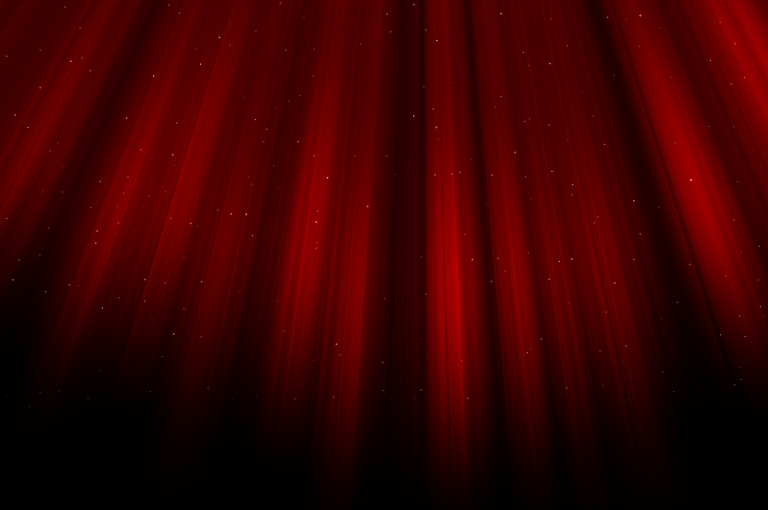
This background is drawn by a Shadertoy shader. Its source:

```glsl
// Red stage light falling in fanned curtain-like rays, with drifting sparkles.

const vec2 APEX = vec2(0.547, 2.17);    // where the rays converge, above the canvas
const float REFERENCE_HEIGHT = 0.61;    // height at which ray positions are measured
const vec3 LIGHT_COLOR = vec3(1.0, 0.0, 0.0);
const vec3 SPARKLE_COLOR = vec3(0.80, 0.60, 0.52);

// Each ray: position, half width, brightness, height of its brightest part
const int RAY_COUNT = 12;
const vec4 RAYS[RAY_COUNT] = vec4[RAY_COUNT](
    vec4(0.010, 0.045, 0.13, 0.74), vec4(0.160, 0.030, 0.23, 0.62),
    vec4(0.232, 0.032, 0.25, 0.66), vec4(0.310, 0.030, 0.14, 0.48),
    vec4(0.411, 0.028, 0.31, 0.55), vec4(0.465, 0.021, 0.27, 0.41),
    vec4(0.583, 0.030, 0.34, 0.44), vec4(0.655, 0.020, 0.31, 0.43),
    vec4(0.708, 0.017, 0.19, 0.41), vec4(0.768, 0.029, 0.19, 0.44),
    vec4(0.915, 0.036, 0.33, 0.64), vec4(1.075, 0.060, 0.32, 0.86));

float hash(vec2 p) {
    return fract(sin(dot(p, vec2(127.1, 311.7))) * 43758.5453);
}

float bell(float x, float center, float width) {
    float d = (x - center) / width;
    return exp(-d * d);
}

// Bell with a flatter top and steeper flanks
float beam(float x, float center, float width) {
    return exp(-pow(abs(x - center) / width, 2.5));
}

// Follows a point along its ray to the reference height
float fanCoordinate(vec2 p) {
    float spread = (APEX.y - p.y) / (APEX.y - REFERENCE_HEIGHT);
    return APEX.x + (p.x - APEX.x) / spread;
}

// Fine threads across the fan, from layered sines that swell and fade
float threads(float u) {
    float sum = 0.0;
    float frequency = 97.0;
    float weight = 0.40;
    for (int i = 0; i < 6; i++) {
        float phase = float(i) * 2.1;
        float bend = 1.9 * sin(u * frequency * 0.37 + phase);
        float swell = 0.75 + 0.5 * sin(u * (31.0 + 9.0 * phase) + phase);
        sum += weight * swell * sin(u * frequency + bend);
        frequency *= 1.69;
        weight *= 0.90;
    }
    return sum;
}

float rayLight(float u, float y) {
    float light = 0.0;
    for (int i = 0; i < RAY_COUNT; i++) {
        vec4 ray = RAYS[i];
        float fadeIn = smoothstep(ray.w - 0.52, ray.w - 0.02, y);
        float fadeOut = mix(1.0, 0.30, smoothstep(ray.w, ray.w + 0.42, y));
        light += ray.z * beam(u, ray.x, ray.y) * fadeIn * fadeOut;
    }
    return light;
}

// Broad haze whose lower edge rises toward both sides
float hazeLight(vec2 p) {
    float side = abs(p.x - 0.56);
    float lowerEdge = 0.52 * side - 0.04;
    return 0.25 * smoothstep(lowerEdge, lowerEdge + 0.50, p.y);
}

// Dark folds between the rays
float folds(float u) {
    float shade = 1.0 - 0.34 * bell(u, 0.522, 0.020);
    shade *= 1.0 - 0.45 * bell(u, 0.550, 0.006);
    shade *= 1.0 - 0.35 * bell(u, 0.628, 0.008);
    shade *= 1.0 - 0.48 * bell(u, 0.848, 0.020);
    return shade * (1.0 - 0.28 * bell(u, 0.085, 0.022));
}

// One randomly placed dot in some cells of a grid
float sparkles(vec2 p, float cellsPerUnit, float seed, float pixel) {
    vec2 cell = floor(p * cellsPerUnit);
    vec2 key = cell + seed;
    vec2 offset = 0.1 + 0.8 * vec2(hash(key), hash(key + 17.3));
    vec2 center = (cell + offset) / cellsPerUnit;
    float radius = mix(0.0009, 0.0019, hash(key + 41.9));
    float dotShape = 1.0 - smoothstep(radius - 0.5 * pixel, radius + 0.6 * pixel, length(p - center));
    float present = step(0.68, hash(key + 73.1));
    float strength = mix(0.2, 0.85, pow(hash(key + 97.7), 2.0));
    return dotShape * present * strength * smoothstep(0.12, 0.36, center.y);
}

void mainImage(out vec4 fragColor, in vec2 fragCoord) {
    vec2 uv = fragCoord / iResolution.xy;
    float u = fanCoordinate(uv);

    // Light, creased by folds and by threads that deepen downward
    float light = (rayLight(u, uv.y) + hazeLight(uv)) * folds(u);
    float contrast = mix(0.33, 0.13, smoothstep(0.0, 0.85, uv.y));
    light *= max(0.0, 1.0 + contrast * threads(u));
    vec3 color = LIGHT_COLOR * light;

    // Two sizes of sparkle grid
    vec2 p = fragCoord / iResolution.y;
    float pixel = 1.0 / iResolution.y;
    float glitter = sparkles(p, 15.0, 3.0, pixel) + sparkles(p, 19.0, 29.0, pixel);
    color += SPARKLE_COLOR * glitter;

    fragColor = vec4(color, 1.0);
}
```
